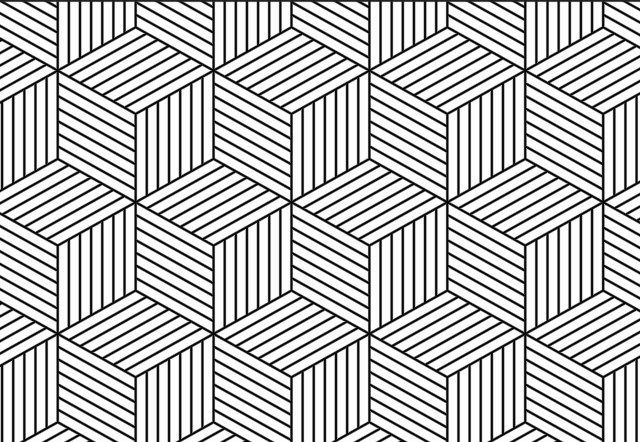
Reproduce this pattern procedurally as a WebGL 1 fragment shader.

```glsl
precision highp float;
// Stacked isometric cubes, each face hatched with seven black bands on white.

uniform vec2 u_resolution;

// Lengths are fractions of the canvas width, measured down from the top left.
#define HALF_WIDTH 0.12175
#define RISE 0.0677
#define EDGE 0.138
#define BANDS 7.0
#define LINE_WIDTH 0.0038
#define FIRST_CORNER vec2(0.0902, 0.1103)
#define TOP_BAR 0.0029
#define SOFTNESS 0.9
#define PAPER vec3(0.992)
#define INK vec3(0.025)
#define BAR_INK vec3(0.13)

// Position in the cube of a row: x spans -1..1, y is the drop below its side corners.
vec2 cubeLocal(vec2 p, float row) {
  float shift = mod(row, 2.0) * HALF_WIDTH;
  float x = mod(p.x - shift, 2.0 * HALF_WIDTH) / HALF_WIDTH - 1.0;
  return vec2(x, p.y - row * (EDGE + RISE));
}

// Distance to the nearest of the parallel lines that split a span into bands.
float hatchDistance(float t, float span) {
  return abs(fract(t * BANDS + 0.5) - 0.5) * span / BANDS;
}

// Distance to the nearer end of a span.
float endDistance(float t, float span) {
  return min(abs(t), abs(1.0 - t)) * span;
}

float cubeLineDistance(vec2 p) {
  float row = floor((p.y + RISE) / (EDGE + RISE));
  vec2 q = cubeLocal(p, row);

  // Above the roof edges the point belongs to a cube of the previous row.
  if (q.y < -RISE * (1.0 - abs(q.x))) {
    q = cubeLocal(p, row - 1.0);
  }

  float slant = HALF_WIDTH / length(vec2(HALF_WIDTH, RISE));
  float drop = q.y - RISE * (1.0 - abs(q.x));

  // Top face: bands climb to the right.
  if (drop < 0.0) {
    float span = 2.0 * RISE * slant;
    float across = 0.5 * (q.x + 1.0 + q.y / RISE);
    float along = 0.5 * (q.x + 1.0 - q.y / RISE);
    return min(hatchDistance(across, span), endDistance(along, span));
  }

  // Side faces: sloping bands on the left, upright bands on the right.
  float depth = drop / EDGE;
  float side = abs(q.x);
  if (q.x < 0.0) {
    return min(hatchDistance(depth, EDGE * slant), endDistance(side, HALF_WIDTH));
  }
  return min(hatchDistance(side, HALF_WIDTH), endDistance(depth, EDGE * slant));
}

void main() {
  float pixel = 1.0 / u_resolution.x;
  vec2 p = vec2(gl_FragCoord.x, u_resolution.y - gl_FragCoord.y) * pixel;

  float blur = SOFTNESS * pixel;
  float d = cubeLineDistance(p - FIRST_CORNER) - 0.5 * LINE_WIDTH;
  vec3 color = mix(INK, PAPER, smoothstep(-blur, blur, d));

  // Dark strip along the upper border.
  color = mix(BAR_INK, color, smoothstep(-blur, blur, p.y - TOP_BAR));

  gl_FragColor = vec4(color, 1.0);
}
```
